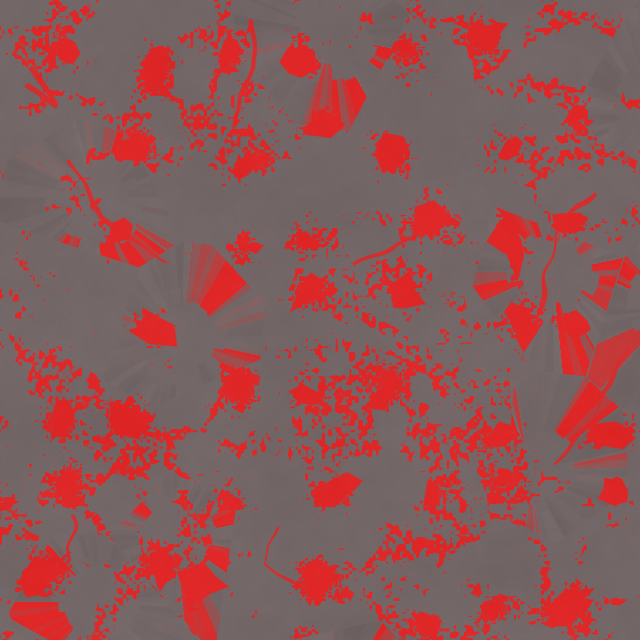
A WebGL 2 fragment shader for this texture:

```glsl
#version 300 es
precision highp float;

uniform vec2 u_resolution;
out vec4 fragColor;

const float TAU = 6.2831853;
const vec3 GREY = vec3(0.45, 0.40, 0.40);
const vec3 RED = vec3(0.875, 0.15, 0.15);

float hash(vec2 p) {
    vec3 q = fract(p.xyx * 0.1031);
    q += dot(q, q.yzx + 33.33);
    return fract((q.x + q.y) * q.z);
}

vec2 hash2(vec2 p) {
    return vec2(hash(p + 17.3), hash(p + 71.9));
}

float noise(vec2 p) {
    vec2 i = floor(p), f = fract(p);
    f = f * f * (3.0 - 2.0 * f);
    return mix(mix(hash(i), hash(i + vec2(1, 0)), f.x),
               mix(hash(i + vec2(0, 1)), hash(i + vec2(1, 1)), f.x), f.y);
}

// Random value per angular sector, with softened sector borders
float sectors(float turn, float count, float seed, float blur) {
    float s = turn * count, i = floor(s);
    float next = mod(i + 1.0, count);
    return mix(hash(vec2(i, seed)), hash(vec2(next, seed)),
               smoothstep(1.0 - blur, 1.0, fract(s)));
}

// Radial streaks filling some Voronoi cells: x red, y shade, z cover
vec3 fans(vec2 uv, float scale, float share) {
    vec2 base = floor(uv * scale), home = base, arm = vec2(1);
    float near = 9.0, second = 9.0;
    for (int k = 0; k < 9; k++) {
        vec2 cell = base + vec2(k % 3 - 1, k / 3 - 1);
        vec2 d = uv * scale - cell - 0.1 - 0.8 * hash2(cell);
        float len = length(d);
        if (len < near) {
            second = near;
            near = len;
            arm = d;
            home = cell;
        } else second = min(second, len);
    }
    float r = max(near / scale, 0.002);
    float seed = floor(hash(home + 5.7) * 500.0);
    float turn = clamp(atan(arm.y, arm.x) / TAU + 0.5, 0.0, 0.9999);
    float soft = 0.003 / (TAU * r);
    float coarse = sectors(turn, 15.0, seed, clamp(15.0 * soft, 0.02, 1.0));
    float fine = sectors(turn, 67.0, seed + 9.0, clamp(67.0 * soft, 0.02, 1.0));
    float inner = 0.045 + 0.035 * sectors(turn, 24.0, seed + 3.0, 0.1);
    float cover = step(hash(home + 41.0), share) * smoothstep(inner, inner + 0.004, r)
                * smoothstep(0.0, 0.003, (second - near) / scale);
    float wedge = smoothstep(0.74, 0.79, coarse) * mix(0.35, 1.0, smoothstep(0.1, 0.5, fine));
    float lone = smoothstep(0.86, 0.96, fine) * smoothstep(0.4, 0.6, coarse) * 0.65;
    return vec3(max(wedge, lone) * cover, (fine + coarse - 1.0) * cover, cover);
}

vec2 corner(float i, float count, float seed) {
    float a = (i / count - 0.5) * TAU;
    return vec2(cos(a), sin(a)) * mix(0.45, 1.35, hash(vec2(mod(i, count), seed)));
}

// Scattered angular patches: x signed distance, y distance to nearest centre
vec2 patches(vec2 uv, float scale) {
    vec2 base = floor(uv * scale), best = vec2(1);
    for (int k = 0; k < 9; k++) {
        vec2 cell = base + vec2(k % 3 - 1, k / 3 - 1);
        if (hash(cell + 3.1) > 0.8) continue;
        vec2 d = (uv * scale - cell - 0.2 - 0.6 * hash2(cell + 8.0)) / scale;
        float size = mix(0.018, 0.039, hash(cell + 12.0));
        float tilt = 0.7 + 2.2 * (hash(cell + 23.0) - 0.5);
        vec2 q = mat2(cos(tilt), -sin(tilt), sin(tilt), cos(tilt)) * d * vec2(0.85, 1.2) / size;
        float seed = floor(hash(cell + 29.0) * 300.0);
        float i = floor((atan(q.y, q.x) / TAU + 0.5) * 7.0);
        vec2 a = corner(i, 7.0, seed), e = corner(i + 1.0, 7.0, seed) - a;
        float side = (e.y * (q.x - a.x) - e.x * (q.y - a.y)) / length(e);
        best = min(best, vec2(side * size, length(d)));
    }
    return best;
}

float segment(vec2 p, vec2 a, vec2 b) {
    vec2 e = b - a;
    return length(p - a - e * clamp(dot(p - a, e) / dot(e, e), 0.0, 1.0));
}

// Sparse bent threads, one per chosen cell
float threads(vec2 uv, float scale, float share) {
    vec2 base = floor(uv * scale);
    float d = 1.0;
    for (int k = 0; k < 9; k++) {
        vec2 cell = base + vec2(k % 3 - 1, k / 3 - 1);
        if (hash(cell + 55.0) > share) continue;
        vec2 p = uv * scale - cell - 0.5;
        vec2 mid = 0.4 * (hash2(cell + 61.0) - 0.5);
        vec2 way = hash2(cell + 67.0) - vec2(0.5, 0.1);
        vec2 bend = 0.6 * (hash2(cell + 83.0) - 0.5);
        d = min(d, min(segment(p, mid, mid + way * 0.6), segment(p, mid, mid - way * 0.5 + bend)));
    }
    return d / scale;
}

void main() {
    vec2 uv = gl_FragCoord.xy / u_resolution.y;
    float grain = 0.6 * noise(uv * 190.0) + 0.4 * noise(uv * 83.0 + 7.0);
    vec3 fan = fans(uv, 5.0, 0.4);
    vec2 blot = patches(uv, 7.0);

    // Speckles gather in winding bands and around the patches
    float winding = 0.65 * noise(uv * 10.0 + 4.0) + 0.35 * noise(uv * 23.0);
    float band = 1.0 - smoothstep(0.02, 0.17, abs(winding - 0.5));
    float region = smoothstep(0.2, 0.6, noise(uv * 3.5 + 19.0));
    float halo = 0.6 * (1.0 - smoothstep(0.02, 0.065, blot.y));
    float clump = clamp(band * region + halo * winding * 1.6, 0.0, 1.0) * (1.0 - 0.92 * fan.z);
    float limit = mix(0.93, 0.47, clump);
    float speckle = smoothstep(limit - 0.05, limit + 0.09, grain);

    // Patch outlines are crisp in places and ragged in others
    float ragged = smoothstep(0.4, 0.7, noise(uv * 24.0 + 31.0));
    float edge = blot.x + (grain - 0.5) * 0.05 * ragged;
    float solid = 1.0 - smoothstep(-0.0015, 0.0015, edge);

    vec2 sway = vec2(noise(uv * 28.0), noise(uv * 28.0 + 50.0)) - 0.5;
    float width = 0.0012 + 0.003 * noise(uv * 15.0 + 11.0);
    float thread = 0.9 * (1.0 - smoothstep(width - 0.001, width + 0.0015, threads(uv + sway * 0.016, 4.0, 0.4)));

    // Faint mottling of the ground and the red
    float mottle = 0.5 * noise(uv * 9.0 + 2.0) + 0.3 * noise(uv * 40.0) + 0.2 * grain - 0.5;
    vec3 ground = GREY + 0.035 * mottle + 0.025 * fan.y;
    float red = max(max(speckle, solid), max(thread, fan.x));
    fragColor = vec4(mix(ground, RED + 0.03 * mottle, red), 1.0);
}
```
